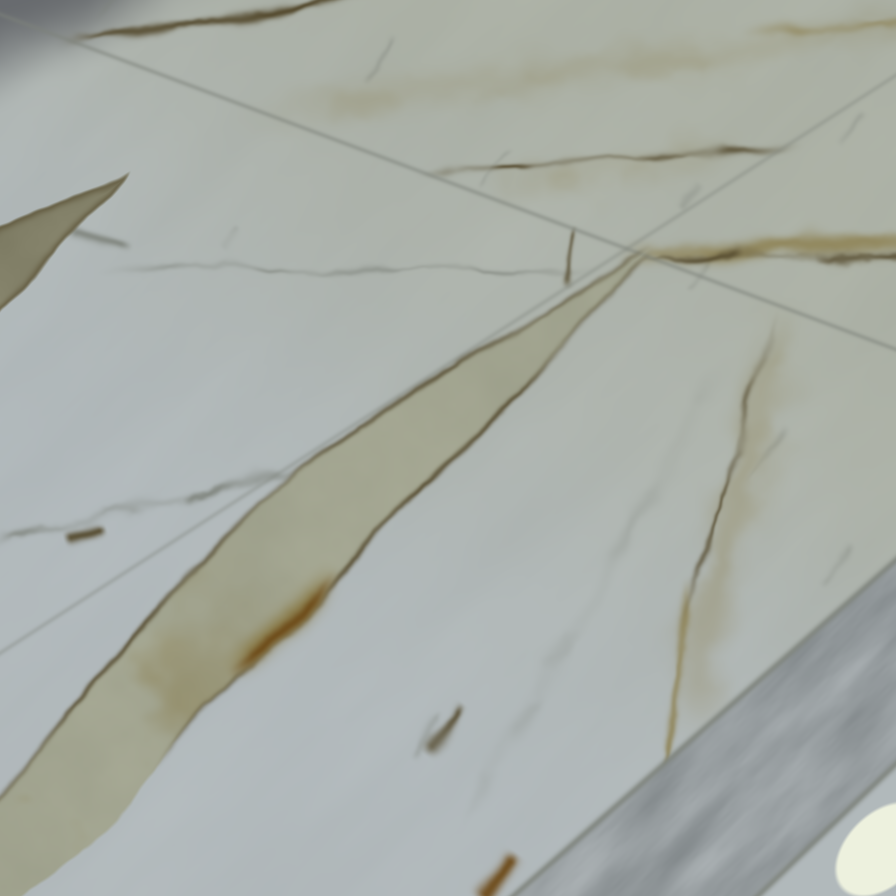
This texture is drawn by a three.js fragment shader. Its source:

```glsl
// Pale marble slabs with a broad olive vein, fine broken veins, joints and a grey trim.
varying vec2 vUv;

const vec3 COOL = vec3(.695, .725, .735);
const vec3 WARM = vec3(.675, .695, .65);
const vec3 OLIVE = vec3(.635, .645, .565);
const vec3 OCHRE = vec3(.55, .5, .31);
const vec3 UMBER = vec3(.33, .29, .18);
const vec3 RUST = vec3(.42, .28, .08);
const vec3 GREY = vec3(.49, .51, .48);
const vec3 TRIM = vec3(.595, .62, .63);
const vec3 SHADOW = vec3(.36, .37, .39);
const vec3 GLOW = vec3(.93, .945, .87);

float hash(vec2 p) {
  return fract(sin(dot(p, vec2(127.1, 311.7))) * 43758.5453);
}

float noise(vec2 p) {
  vec2 i = floor(p), f = fract(p);
  f = f * f * (3. - 2. * f);
  return mix(mix(hash(i), hash(i + vec2(1., 0.)), f.x),
             mix(hash(i + vec2(0., 1.)), hash(i + 1.), f.x), f.y);
}

// Layered noise centred on zero
float fbm(vec2 p) {
  float sum = -.47, amp = .5;
  for (int i = 0; i < 4; i++) {
    sum += amp * noise(p);
    p = p * 2.03 + 7.1;
    amp *= .5;
  }
  return sum;
}

float inside(float d) { return smoothstep(-.0025, .0025, d); }
float ridge(float d, float width) { return exp(-d * d / (width * width)); }

// Signed height above the line y = base + slope * x
float above(vec2 p, float base, float slope) {
  return (p.y - base - slope * p.x) / sqrt(1. + slope * slope);
}

// Noise drawn out along the diagonal
float grain(vec2 p, float scale) {
  return fbm(vec2(p.x + p.y, 4. * (p.y - p.x)) * scale);
}

// Wavering stroke; ends = from xy to zw, style = width, wobble, gaps, strength
void stroke(inout vec3 col, vec2 p, vec4 ends, vec3 tint, vec4 style) {
  vec2 span = ends.zw - ends.xy, dir = normalize(span), q = p - ends.xy;
  float along = dot(q, dir) / length(span);
  float across = dir.x * q.y - dir.y * q.x + style.y * fbm(p * 16. + ends.xy * 31.);
  float taper = smoothstep(0., .2, along) * (1. - smoothstep(.8, 1., along));
  float broken = mix(1., smoothstep(.3, .7, noise(p * 24. + ends.zw * 57.)), style.z);
  float width = style.x * (.6 + .8 * noise(p * 30. + ends.xy * 13.));
  col = mix(col, tint, style.w * taper * broken * ridge(across, width));
}

vec3 stone(vec2 p) {
  float warmth = smoothstep(.45, 1.5, p.x * .75 + p.y + .25 * fbm(p * 4.));
  vec3 col = mix(COOL, WARM, warmth) + .03 * grain(p, 3.);
  float corner = smoothstep(-.04, .06, above(p, .92, .42) + .03 * fbm(p * 9.));
  return mix(col, SHADOW, .85 * corner * (1. - smoothstep(.08, .32, p.x)));
}

void fineVeins(inout vec3 c, vec2 p) {
  // Scattered faint streaks
  for (int i = 0; i < 12; i++) {
    float k = float(i);
    vec2 a = vec2(hash(vec2(k, 1.3)), hash(vec2(k, 4.7)));
    vec2 b = a + (.03 + .09 * hash(vec2(k, 8.1))) * vec2(.6, .8);
    stroke(c, p, vec4(a, b), GREY, vec4(.004, .02, .6, .3));
  }
  // Wide hazes
  stroke(c, p, vec4(.24, .87, 1.1, .98), OCHRE, vec4(.018, .04, .4, .25));
  stroke(c, p, vec4(.76, .16, .88, .68), OCHRE, vec4(.024, .04, .2, .32));
  stroke(c, p, vec4(.54, .78, .84, .84), OCHRE, vec4(.02, .05, .5, .25));
  stroke(c, p, vec4(.5, .05, .82, .62), GREY, vec4(.009, .03, .6, .2));
  // Olive and gold lines
  stroke(c, p, vec4(.06, .95, .45, 1.01), UMBER, vec4(.0045, .016, .1, .95));
  stroke(c, p, vec4(.46, .805, .9, .838), UMBER, vec4(.004, .015, .6, .8));
  stroke(c, p, vec4(.68, .715, 1.1, .735), OCHRE, vec4(.01, .02, .2, .8));
  stroke(c, p, vec4(.7, .715, 1.1, .715), UMBER, vec4(.004, .03, .7, .8));
  stroke(c, p, vec4(.82, .96, 1.1, .985), OCHRE, vec4(.006, .02, .5, .7));
  stroke(c, p, vec4(.74, .12, .77, .36), OCHRE, vec4(.0045, .016, .2, .8));
  stroke(c, p, vec4(.755, .29, .87, .66), UMBER, vec4(.004, .018, .6, .65));
  // Grey lines and dark spots
  stroke(c, p, vec4(.1, .7, .68, .697), GREY, vec4(.004, .022, .5, .5));
  stroke(c, p, vec4(.07, .742, .15, .724), GREY, vec4(.005, .01, 0., .8));
  stroke(c, p, vec4(-.05, .385, .36, .48), GREY, vec4(.005, .03, .7, .8));
  stroke(c, p, vec4(.07, .397, .12, .411), UMBER, vec4(.005, .008, 0., .9));
  stroke(c, p, vec4(.635, .675, .64, .75), UMBER, vec4(.004, .012, .2, .7));
  stroke(c, p, vec4(.475, .155, .52, .215), UMBER, vec4(.006, .012, .1, .8));
  stroke(c, p, vec4(.535, -.01, .577, .05), RUST, vec4(.009, .01, 0., .9));
}

// Broad vein, measured along and across its diagonal axis
void broadVein(inout vec3 col, vec2 p) {
  vec2 axis = vec2(.73, .684), q = p - vec2(0., .043);
  float along = dot(q, axis), across = axis.x * q.y - axis.y * q.x;
  float t = clamp(along, 0., 1.), jitter = .012 * fbm(p * 17.);
  float arch = pow(max(sin(3.1416 * t), 0.), 1.5);
  float top = .003 + .047 * (1. - t) + .062 * arch + jitter - across;
  float low = across + .003 + (1. - t) * (.052 - .013 * sin(19. * (t - .2))) - jitter;
  float fade = 1. - smoothstep(.96, 1., along);
  float stain = smoothstep(-.07, .23, fbm(p * 9. + 3.)) * (1. - smoothstep(.1, .5, t));
  vec3 body = mix(OLIVE, OCHRE, .7 * stain) + .05 * fbm(p * 14.);
  col = mix(col, body, fade * inside(top) * inside(low));
  float rim = max(ridge(top, .0035), ridge(low, .0035) * smoothstep(.18, .3, t));
  col = mix(col, UMBER, .85 * fade * rim * (.35 + .65 * noise(p * 13.)));
  float blot = smoothstep(.32, .37, t) * (1. - smoothstep(.44, .5, t));
  col = mix(col, OCHRE, blot * ridge(low - .01, .013));
  col = mix(col, RUST, .85 * blot * ridge(low - .006, .006));
}

void main() {
  vec2 p = vUv;
  vec3 col = stone(p);
  fineVeins(col, p);
  // Slab joints
  col = mix(col, GREY, .45 * ridge(above(p, .984, -.374), .003));
  col = mix(col, GREY, .3 * ridge(above(p, .271, .645), .003));
  broadVein(col, p);
  // Brown wedge
  float wave = .012 * fbm(p * 15.);
  float upper = above(p, .746, .43) + wave, lower = above(p, .65, 1.1) + wave;
  float wedge = inside(-upper) * inside(lower) * inside(.145 - p.x);
  col = mix(col, mix(OCHRE, GREY, .6) + .1 * fbm(p * 12.), wedge);
  col = mix(col, UMBER, .6 * wedge * max(ridge(upper, .006), ridge(lower, .005)));
  // Grey trim
  float trim = -above(p, -.503, .878), sill = -above(p, -.808, .955);
  col = mix(col, TRIM + .22 * grain(p, 6.), inside(trim));
  col = mix(col, COOL, inside(sill));
  col = mix(col, GREY, .75 * max(ridge(trim, .004), ridge(sill, .004)));
  // Bright oval
  vec2 o = p - vec2(.985, .052);
  float oval = 1. - length(vec2((o.x + o.y) / .088, (o.y - o.x) / .056));
  col = mix(col, GLOW, smoothstep(-.06, .06, oval));
  gl_FragColor = vec4(col, 1.);
}
```
